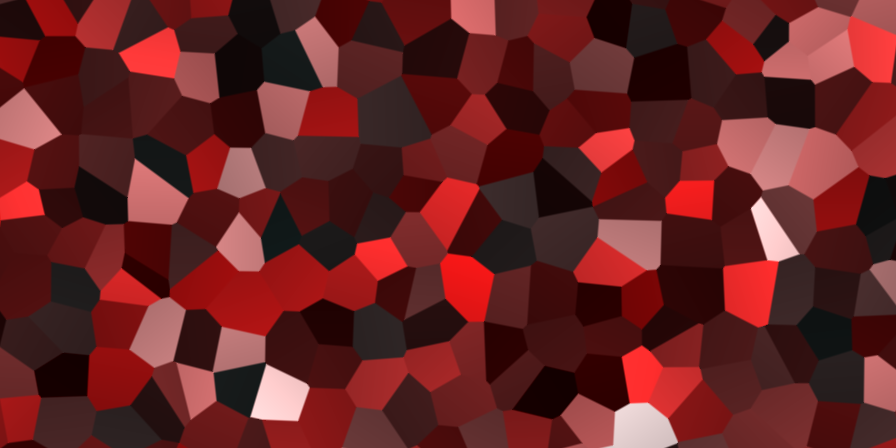
A Shadertoy shader for this pattern:

```glsl
// Integer hash: three independent values in 0..1 per lattice point
vec3 hash3(vec2 cell, int seed) {
    uvec3 v = uvec3(ivec3(ivec2(cell), seed) + 4096);
    v = v * 1664525u + 1013904223u;
    v.x += v.y * v.z; v.y += v.z * v.x; v.z += v.x * v.y;
    v ^= v >> 16u;
    v.x += v.y * v.z; v.y += v.z * v.x; v.z += v.x * v.y;
    return vec3(v >> 8u) / 16777216.0;
}

float cornerSlope(vec2 corner, vec2 p) {
    float angle = 6.2832 * hash3(corner, 7).x;
    return dot(vec2(cos(angle), sin(angle)), p - corner);
}

float gradientNoise(vec2 p) {
    vec2 i = floor(p), f = p - i;
    vec2 u = f * f * f * (f * (f * 6.0 - 15.0) + 10.0);
    return mix(mix(cornerSlope(i, p), cornerSlope(i + vec2(1, 0), p), u.x),
               mix(cornerSlope(i + vec2(0, 1), p), cornerSlope(i + vec2(1, 1), p), u.x), u.y);
}

vec2 shardSite(vec2 cell) {
    return cell + 0.04 + 0.92 * hash3(cell, 1).xy;
}

// Weighted palette pick, drifting slowly across the canvas
vec3 shardColor(vec2 cell, vec2 offset) {
    vec3 r = hash3(cell, 2);
    float pick = abs(r.x + 0.3 * gradientNoise(cell * 0.23));
    pick = 1.0 - abs(1.0 - pick);

    vec3 color = vec3(0.18, 0.07, 0.07);                // near black
    if (pick > 0.31) color = vec3(0.36, 0.12, 0.12);    // maroon
    if (pick > 0.60) color = vec3(0.55, 0.10, 0.10);    // deep red
    if (pick > 0.82) color = vec3(0.71, 0.40, 0.40);    // dusty rose
    if (pick > 0.91) color = vec3(0.92, 0.16, 0.16);    // scarlet
    if (pick > 0.98) color = vec3(0.92, 0.80, 0.80);    // pale

    // Lightness and saturation vary per shard, with a faint slope inside it
    color += (r.y - 0.5) * vec3(0.24, 0.11, 0.11);
    color += (r.z - 0.5) * vec3(-0.04, 0.14, 0.14);
    float tilt = 6.2832 * hash3(cell, 3).x;
    return color * (1.0 + 0.1 * dot(offset, vec2(cos(tilt), sin(tilt))));
}

void mainImage(out vec4 fragColor, in vec2 fragCoord) {
    vec2 p = fragCoord / iResolution.y * 10.0 + 23.0;
    vec2 home = floor(p);

    // Two nearest sites
    vec2 nearCell = home, nextCell = home;
    float nearDist = 1e5, nextDist = 1e5;
    for (int y = -2; y <= 2; y++)
    for (int x = -2; x <= 2; x++) {
        vec2 cell = home + vec2(x, y);
        vec2 d = shardSite(cell) - p;
        float dist = dot(d, d);
        if (dist < nearDist) {
            nextDist = nearDist; nextCell = nearCell;
            nearDist = dist; nearCell = cell;
        } else if (dist < nextDist) {
            nextDist = dist; nextCell = cell;
        }
    }

    // Blend across the shared border
    vec2 a = shardSite(nearCell), b = shardSite(nextCell);
    float border = (nextDist - nearDist) / (2.0 * max(distance(a, b), 1e-4));
    float soft = max(0.03, 7.0 / iResolution.y);
    vec3 color = mix(shardColor(nextCell, p - b), shardColor(nearCell, p - a),
                     smoothstep(-soft, soft, border));
    fragColor = vec4(clamp(color, 0.0, 1.0), 1.0);
}
```
